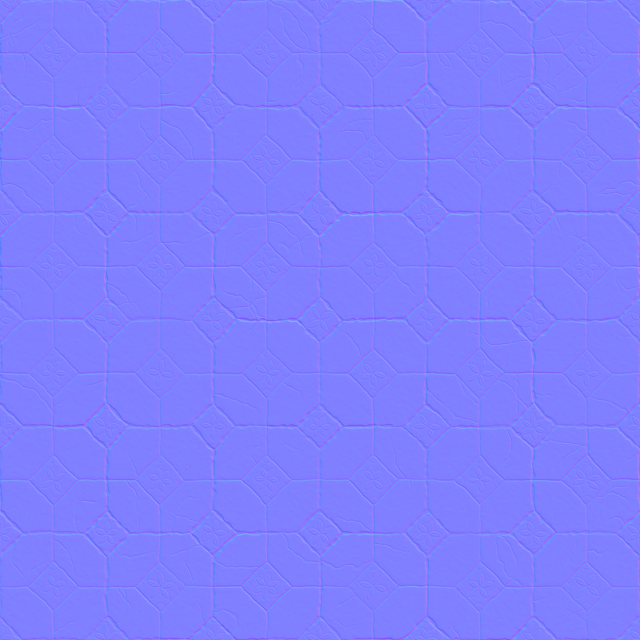
A Shadertoy shader for this texture map:

```glsl
// Tangent-space normal map of worn clipped-corner paving with flower-carved diamond insets.
const float REPEATS = 6.0;
const float TAU = 6.2831853;
const float INNER_RADIUS = 0.235;   // half diagonal of the diamond in the cell centre
const float CORNER_RADIUS = 0.215;  // half diagonal of the diamond on the cell corner
const float THIN_WIDTH = 0.014;
const float WIDE_WIDTH = 0.02;

float hash(vec2 cell, float seed) {
    vec3 h = fract(vec3(cell.xyx + seed * 7.31) * vec3(0.1031, 0.1030, 0.0973));
    h += dot(h, h.yzx + 33.33);
    return fract((h.x + h.y) * h.z);
}

// Value noise that wraps after REPEATS cells; frequency is a whole number.
float wrapNoise(vec2 p, float frequency, float seed) {
    float period = REPEATS * frequency;
    p *= frequency;
    vec2 i = floor(p), f = fract(p);
    f = f * f * (3.0 - 2.0 * f);
    vec2 lo = mod(i, period), hi = mod(i + 1.0, period);
    return mix(mix(hash(lo, seed), hash(vec2(hi.x, lo.y), seed), f.x),
               mix(hash(vec2(lo.x, hi.y), seed), hash(hi, seed), f.x), f.y);
}

float diamond(vec2 p, float radius) {
    return (abs(p.x) + abs(p.y) - radius) * 0.70711;
}

// Joint along both axes that stops at the diamond, plus the diamond outline.
float jointDistance(vec2 p, float diamondDist) {
    float axes = min(abs(p.x), abs(p.y));
    return min(abs(diamondDist), max(axes, -diamondDist));
}

float groove(float dist, float width) {
    return 1.0 - smoothstep(0.0, width, abs(dist));
}

// Carved rosette with four to six petals and a curl in each diamond corner.
float flower(vec2 p, vec2 id, float seed) {
    float petals = 4.0 + floor(hash(id, seed) * 3.0);
    float sector = TAU / petals;
    float angle = atan(p.y, p.x) + hash(id, seed + 1.0) * TAU;
    angle = mod(angle, sector) - 0.5 * sector;
    vec2 u = length(p) * vec2(cos(angle), sin(angle));
    float reach = mix(0.12, 0.15, hash(id, seed + 2.0));
    float span = clamp(u.x / reach, 0.0, 1.0);
    float petal = abs(u.y) - 0.028 * sin(0.5 * TAU * span);
    float inside = 1.0 - smoothstep(reach - 0.01, reach + 0.01, u.x);
    float relief = 0.4 * (1.0 - smoothstep(-0.012, 0.008, petal)) * inside;
    relief -= 0.5 * groove(petal, 0.013) * inside;
    relief -= 0.35 * groove(u.y, 0.009) * inside * smoothstep(0.02, 0.05, u.x);
    vec2 a = abs(p);
    vec2 curl = vec2(max(a.x, a.y) - 0.2, min(a.x, a.y));
    return relief - 0.35 * groove(length(curl) - 0.045, 0.011);
}

// Broken arcs across some of the quarter tiles.
float cracks(vec2 p, vec2 local, vec2 id) {
    float depth = 0.0;
    float wobble = 0.06 * (wrapNoise(p, 8.0, 5.0) - 0.5) + 0.022 * (wrapNoise(p, 23.0, 8.0) - 0.5);
    float fade = smoothstep(0.3, 0.6, wrapNoise(p, 4.0, 6.0));
    for (float k = 0.0; k < 3.0; k++) {
        float seed = 20.0 + 5.0 * k;
        float present = step(hash(id, seed), 0.3);
        float angle = TAU * hash(id, seed + 1.0);
        float bend = mix(0.14, 0.7, hash(id, seed + 2.0));
        float shift = 0.26 * (hash(id, seed + 3.0) - 0.5);
        float arc = length(local - bend * vec2(cos(angle), sin(angle))) - bend;
        depth = max(depth, present * groove(arc + shift + wobble, 0.012));
    }
    return depth * fade;
}

float height(vec2 p) {
    // Uneven cutting of the stones
    vec2 w = p + 0.018 * (vec2(wrapNoise(p, 5.0, 1.0), wrapNoise(p, 5.0, 2.0)) - 0.5);
    w += 0.011 * (vec2(wrapNoise(p, 17.0, 3.0), wrapNoise(p, 17.0, 4.0)) - 0.5);
    vec2 fromCentre = fract(w) - 0.5;
    vec2 fromCorner = fract(w + 0.5) - 0.5;
    float inner = diamond(fromCentre, INNER_RADIUS);
    float corner = diamond(fromCorner, CORNER_RADIUS);

    // Thin joints through the centre, wide chipped joints at the cell border
    float chips = wrapNoise(p, 26.0, 7.0) - 0.5;
    float thin = jointDistance(fromCentre, inner);
    float wide = max(jointDistance(fromCorner, corner) + 0.022 * chips, 0.0);
    float thinFace = smoothstep(0.0, THIN_WIDTH, thin);
    float wideFace = smoothstep(0.0, WIDE_WIDTH, wide);
    float wear = mix(0.55, 1.35, wrapNoise(p, 3.0, 12.0));
    float h = wear * (0.0019 * (thinFace - 1.0) + 0.0032 * (wideFace - 1.0));
    h += 0.0004 * smoothstep(0.0, 0.05, min(thin, wide));

    // Carving on diamonds, settling and cracks on tiles
    vec2 quarter = floor(w * 2.0);
    vec2 tileId = mod(quarter, 2.0 * REPEATS);
    float detail;
    if (inner < 0.0) detail = 0.0017 * flower(fromCentre, mod(floor(w), REPEATS), 40.0);
    else if (corner < 0.0) detail = 0.0017 * flower(fromCorner, mod(floor(w + 0.5), REPEATS), 50.0);
    else detail = 0.0012 * (hash(tileId, 9.0) - 0.5)
                - 0.0014 * cracks(p, w - 0.5 * (quarter + 0.5), tileId);
    h += thinFace * wideFace * detail;

    // Stone grain
    return h + 0.0005 * wrapNoise(p, 19.0, 10.0) + 0.00055 * wrapNoise(p, 41.0, 11.0);
}

vec3 surfaceNormal(vec2 p, float stepSize) {
    vec2 e = vec2(stepSize, 0.0);
    vec2 slope = vec2(height(p + e.xy) - height(p - e.xy),
                      height(p + e.yx) - height(p - e.yx)) / (2.0 * stepSize);
    return normalize(vec3(-slope, 1.0));
}

void mainImage(out vec4 fragColor, in vec2 fragCoord) {
    float stepSize = max(0.004, 0.3 * REPEATS / iResolution.y);
    vec3 normal = vec3(0.0);
    for (int k = 0; k < 4; k++) {
        vec2 offset = 0.5 * vec2(k & 1, k >> 1) - 0.25;
        normal += surfaceNormal(REPEATS * (fragCoord + offset) / iResolution.xy, stepSize);
    }
    fragColor = vec4(0.5 + 0.5 * normalize(normal), 1.0);
}
```
